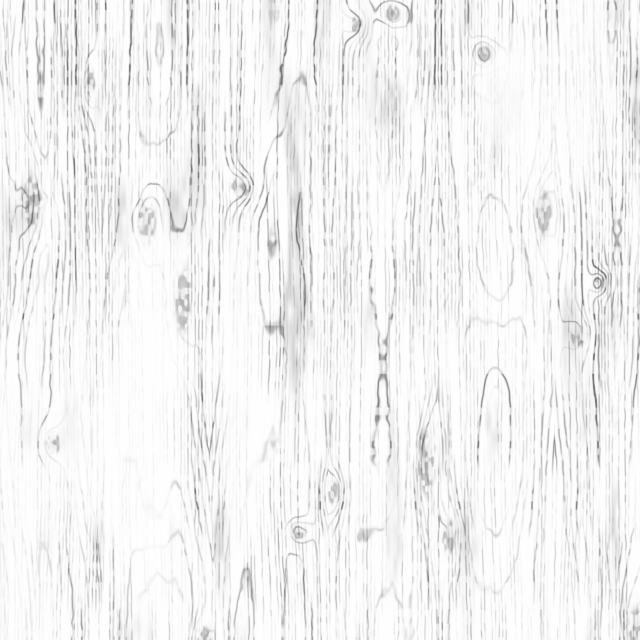
Reproduce this texture map procedurally as a WebGL 2 fragment shader.

```glsl
#version 300 es
precision highp float;
// Bleached wood: thin, broken grey grain lines on near-white boards.
// A warped phase field yields the growth lines, with pointed arches along
// each board heart; fine pores, scattered knots and torn flecks lie on top.

uniform vec2 u_resolution;
out vec4 outColor;

const float PAPER = 0.995;         // brightness of bare wood
const float DARKEST = 0.52;        // deepest ink allowed
const float GROWTH_LINES = 108.0;  // growth lines per canvas width
const float PORE_LINES = 185.0;    // pore rows per canvas width
const float GROWTH_WIDTH = 0.0015;
const float PORE_WIDTH = 0.0012;
const float GROWTH_INK = 0.66;
const float PORE_INK = 0.30;
const float BOARD_WIDTH = 0.18;
const float FIRST_HEART = 0.24;
const float HEART_RADIUS = 0.035;
const float ARCH_HEIGHT = 7.0;     // arches, in line spacings
const float DASH_RATE = 95.0;      // breaks along a line
const int KNOTS = 18;

float hash(vec2 cell) {
  uvec2 q = uvec2(ivec2(cell)) * uvec2(1597334673u, 3812015801u);
  uint n = (q.x ^ q.y) * 1597334673u;
  n = (n ^ (n >> 15)) * 2246822519u;
  return float((n ^ (n >> 13)) >> 8) / 16777216.0;
}

float noise(vec2 p) {
  vec2 cell = floor(p), f = fract(p);
  f = f * f * (3.0 - 2.0 * f);
  float low = mix(hash(cell), hash(cell + vec2(1, 0)), f.x);
  float high = mix(hash(cell + vec2(0, 1)), hash(cell + vec2(1, 1)), f.x);
  return mix(low, high, f.y);
}

// Constant-width lines along whole phases, each broken into dashes.
float strands(float phase, float width, float y, float seed) {
  float slope = length(vec2(dFdx(phase), dFdy(phase))) * u_resolution.y;
  float away = abs(fract(phase) - 0.5) / max(slope, 45.0);
  float line = exp(-pow(away / max(width, 0.6 / u_resolution.y), 2.0));
  float id = floor(phase) + seed;
  float tone = mix(0.25, 1.0, hash(vec2(id, seed)));
  float streak = smoothstep(0.25, 0.8, noise(vec2(id, y * 9.0)));
  float dash = smoothstep(0.3, 0.65, noise(vec2(id + 57.0, y * DASH_RATE)));
  return line * tone * streak * mix(0.35, 1.0, dash);
}

// Phase of the growth lines: mirrored boards with arches at their hearts.
float growthPhase(vec2 p) {
  float x = p.x + 0.025 * (noise(vec2(p.x * 4.0, p.y * 3.0)) - 0.5);
  float board = (x - FIRST_HEART) / BOARD_WIDTH + 0.5;
  float side = (fract(board) - 0.5) * BOARD_WIDTH;
  float phase = GROWTH_LINES * sqrt(side * side + 0.00012);
  float inner = smoothstep(0.1, 0.17, p.x) * (1.0 - smoothstep(0.86, 0.93, p.x));
  float arch = noise(vec2(floor(board) * 3.0 + 20.0, p.y * 3.2));
  phase += ARCH_HEIGHT * inner * arch * exp(-pow(side / HEART_RADIUS, 2.0));
  phase += 5.0 * noise(p * vec2(6.0, 2.0) + 11.0);
  phase += 0.9 * noise(p * vec2(32.0, 11.0) + 31.0);
  return phase + 0.16 * noise(p * vec2(150.0, 75.0));
}

// x: ring push on the grain, y: grey stain, summed over all knots.
vec2 knots(vec2 p) {
  vec2 total = vec2(0.0);
  float torn = smoothstep(0.3, 0.7, noise(p * vec2(210.0, 110.0)));
  for (int i = 0; i < KNOTS; i++) {
    float k = float(i);
    vec2 center = vec2(fract(0.05 + k * 0.618034), hash(vec2(k, 91.0)));
    float shape = hash(vec2(k, 17.0));
    float radius = mix(0.005, 0.011, hash(vec2(k, 43.0)));
    vec2 offset = p - center;
    offset.x += 0.006 * (noise(p * vec2(60.0, 45.0) + k) - 0.5);
    offset.y /= mix(1.2, 4.5, shape * shape);
    float r = length(offset) / radius;
    float stain = exp(-r * r) * mix(0.25, 1.0, torn);
    float rim = exp(-pow((r - 1.1) * 3.5, 2.0)) * torn;
    total += vec2(3.5 * exp(-r * r * 0.15), 0.3 * stain + 0.14 * rim);
  }
  return total;
}

void main() {
  vec2 p = gl_FragCoord.xy / u_resolution;
  vec2 knot = knots(p);

  // Broad tone: a denser middle band and bare, tall patches.
  float band = exp(-pow((p.x - 0.37) / 0.13, 2.0));
  float density = 0.5 + 0.65 * noise(p * vec2(9.0, 2.5) + 71.0) + 0.28 * band;
  float bare = smoothstep(0.66, 0.85, noise(p * vec2(13.0, 3.5) + 5.0));
  density *= 1.0 - 0.75 * bare;

  // Growth lines and the finer, straighter pores between them.
  float growth = strands(growthPhase(p) + knot.x, GROWTH_WIDTH, p.y, 200.0);
  float porePhase = PORE_LINES * p.x + 2.5 * noise(p * vec2(9.0, 4.0) + 3.0)
    + 0.3 * noise(p * vec2(90.0, 60.0));
  float pores = strands(porePhase, PORE_WIDTH, p.y, 700.0);

  // Soft grey streaks gathered in tall smudges.
  float smudge = smoothstep(0.7, 0.95, noise(p * vec2(26.0, 6.0) + 41.0));
  smudge *= noise(p * vec2(170.0, 35.0));

  float ink = density * (GROWTH_INK * growth + PORE_INK * pores + 0.16 * smudge);
  ink = min(ink + knot.y, DARKEST);
  outColor = vec4(vec3(PAPER - ink), 1.0);
}
```
